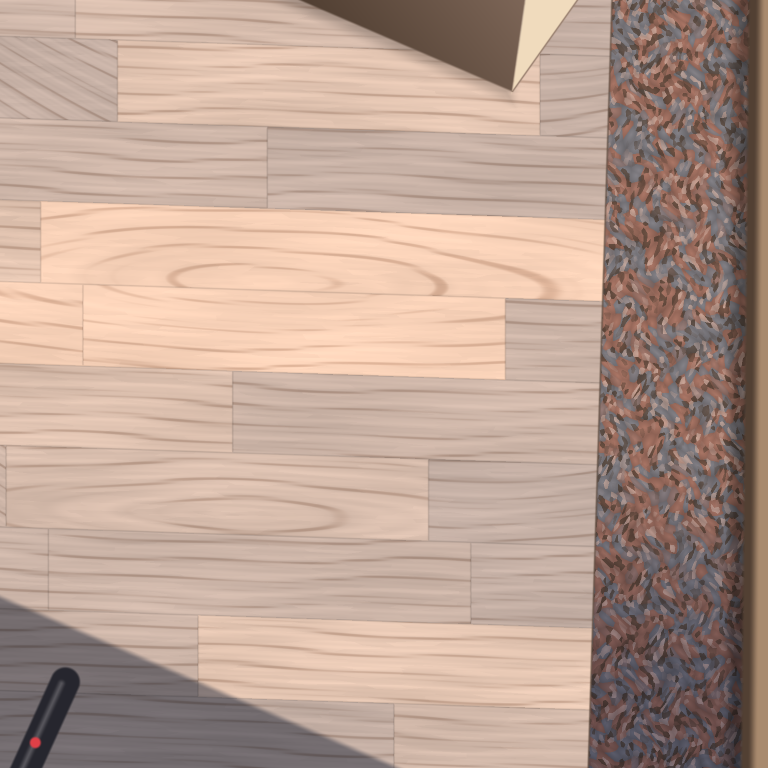
Give the GLSL for this texture, as a Shadertoy shader.

```glsl
// Sunlit strip flooring beside a speckled stone border, crossed by slanted shadows.
// Planks come from staggered row formulas, grain from layered sines, and
// fibres and stone flecks from cellular noise. Work units span the canvas, t runs down.

const vec3 PEACH = vec3(.97, .82, .72);
const vec3 SAND  = vec3(.87, .76, .69);
const vec3 ASH   = vec3(.76, .68, .64);
const vec3 TAUPE = vec3(.56, .46, .40);
const vec3 SLATE = vec3(.48, .47, .49);
const vec3 UMBER = vec3(.32, .25, .20);
const float ROW_PITCH = .1065;
const float ROW_TILT = .033;
const float SHADE_SLOPE = .43;

float hash(vec2 p) {
    return fract(sin(dot(p, vec2(127.1, 311.7))) * 4375.85);
}

// Nearest cell: x = distance, y = random value of that cell
vec2 cellular(vec2 p) {
    vec2 cell = floor(p), best = vec2(9., 0.);
    for (int j = -1; j <= 1; j++)
    for (int i = -1; i <= 1; i++) {
        vec2 id = cell + vec2(i, j);
        vec2 site = id + vec2(hash(id), hash(id + 37.));
        float d = distance(p, site);
        if (d < best.x) best = vec2(d, hash(id + 71.));
    }
    return best;
}

// Soft coverage of the region where d is negative
float cover(float d, float softness) {
    return 1. - smoothstep(-softness, softness, d);
}

float capsule(vec2 p, vec2 a, vec2 b, float radius) {
    vec2 ab = b - a;
    float h = clamp(dot(p - a, ab) / dot(ab, ab), 0., 1.);
    return length(p - a - ab * h) - radius;
}

// Layered sines bent along the plank, roughly -1 to 1
float grain(float phase, float x, float seed) {
    float bend = sin(x * 9. + seed) + .5 * sin(x * 23. + phase * 40. + seed * 2.);
    return .5 * sin(phase * 240. + bend * 1.6 + seed)
         + .3 * sin(phase * 530. + bend * 2.3 + x * 6.)
         + .2 * sin(phase * 930. - x * 14. + seed * 3.);
}

vec3 planks(vec2 p) {
    float v = p.y - ROW_TILT * p.x;
    float across = (v - .047) / ROW_PITCH;
    float row = floor(across);

    // Three-row stagger that drifts slowly from row to row
    float turn = mod(row + 1., 3.);
    float start = .083 + .07 * turn * turn - .015 * row;
    float span = row == 2. ? .8 : .55;
    float along = (p.x - start) / span;
    float plank = floor(along);
    float seed = 6.28 * hash(vec2(row, plank) + 13.);
    bool sunny = (row == 2. || row == 3.) && plank == row - 2. - step(2.5, row)
              || row == 3. && plank < 1.;

    // Straight grain, oval figure, or steep curved figure
    float phase = v;
    if (sunny) phase = length(vec2((p.x - .36) * .16, v - .355));
    else if (mod(row, 5.) == 0. && plank != 0.) phase = v - .6 * p.x + .5 * p.x * p.x;
    else if (row == 5.) phase = length(vec2((p.x - .3) * .12, v - .66));

    float figure = grain(phase, p.x, seed);
    float fibre = cellular(vec2(p.x * 16., v * 210.) + seed * 5.).y - .5;
    float blotch = sin(p.x * 11. + seed) * sin(v * 34. + p.x * 5. + seed);
    float tone = hash(vec2(plank, row) + 5.);

    vec3 wood = sunny ? PEACH : mix(ASH, mix(SAND, PEACH, .3), tone);
    wood *= 1. + .035 * fibre + .03 * blotch + (sunny ? .02 : .045) * figure;
    wood = mix(wood, wood * vec3(.83, .77, .73), .65 * smoothstep(.35, .95, -figure));

    // Fine seams along rows and at plank ends
    float rowGap = min(fract(across), 1. - fract(across)) * ROW_PITCH;
    float endGap = min(fract(along), 1. - fract(along)) * span;
    float seam = cover(min(rowGap, endGap) - .0008, .0012);
    return mix(wood, wood * .78, seam * .65);
}

vec3 stone(vec2 p) {
    vec2 q = p + .006 * vec2(sin(p.y * 75. + p.x * 30.), sin(p.x * 90. - p.y * 24.));
    vec2 coarse = cellular(mat2(.8, .6, -.6, .8) * q * vec2(90., 62.));
    vec2 fine = cellular(q * vec2(190., 130.) + 9.);
    vec3 rust = vec3(.62, .43, .37);
    vec3 c = mix(rust, SLATE, smoothstep(.4, .65, coarse.y));
    c = mix(c, UMBER, .75 * smoothstep(.62, .95, fine.y));
    c = mix(c, vec3(.77, .65, .60), .75 * smoothstep(.28, .02, fine.y));
    c *= 1.08 - .25 * coarse.x;
    return mix(c, c * vec3(.68, .70, .78), smoothstep(.55, .95, p.y));
}

vec3 scene(vec2 p) {
    vec3 c = planks(p);

    // Cast shade at lower left
    float shade = cover(.777 + SHADE_SLOPE * p.x - p.y, .005);
    c = mix(c, c * vec3(.58, .61, .67), shade);

    // Dark box corner at the top with a pale side
    float lower = p.y - SHADE_SLOPE * (p.x - .39);
    float side = p.x - .684 + .142 * p.y;
    float outer = p.x - .752 + .71 * p.y;
    c *= 1. - .2 * cover(max(lower - .012, side), .012);
    vec3 box = mix(UMBER, TAUPE, clamp((p.x - .4) * 2.5 - p.y * 2., 0., 1.));
    c = mix(c, box, cover(max(lower, side), .002));
    c = mix(c, vec3(.94, .86, .74), cover(max(outer, -side), .002));
    c = mix(c, TAUPE, cover(abs(outer) - .001, .0015) * step(p.y, .12));

    // Rounded pen with a red dot
    float pen = capsule(p, vec2(.085, .888), vec2(.025, 1.02), .019);
    float shine = capsule(p, vec2(.080, .890), vec2(.025, 1.01), .003);
    c = mix(c, vec3(.15, .15, .18), cover(pen, .002));
    c = mix(c, SLATE, .6 * cover(shine, .004));
    c = mix(c, vec3(.88, .25, .28), cover(length(p - vec2(.046, .967)) - .007, .002));

    // Stone border, dark groove and outer trim
    float inner = p.x - .797 + .031 * p.y;
    float groove = p.x - .975 + .01 * p.y;
    c = mix(c, stone(p), cover(-inner, .0015));
    c = mix(c, UMBER, .7 * cover(abs(inner) - .001, .0015));
    c *= 1. - .35 * cover(-groove - .018, .012);
    vec3 trim = mix(UMBER, vec3(.66, .54, .43), smoothstep(.008, .022, groove));
    return mix(c, trim, cover(-groove, .003));
}

void mainImage(out vec4 fragColor, in vec2 fragCoord) {
    vec3 sum = vec3(0.);
    for (int k = 0; k < 4; k++) {
        vec2 offset = vec2(k % 2, k / 2) * .5 - .25;
        vec2 p = (fragCoord + offset) / iResolution.xy;
        sum += scene(vec2(p.x, 1. - p.y));
    }
    fragColor = vec4(sum * .25, 1.);
}
```
